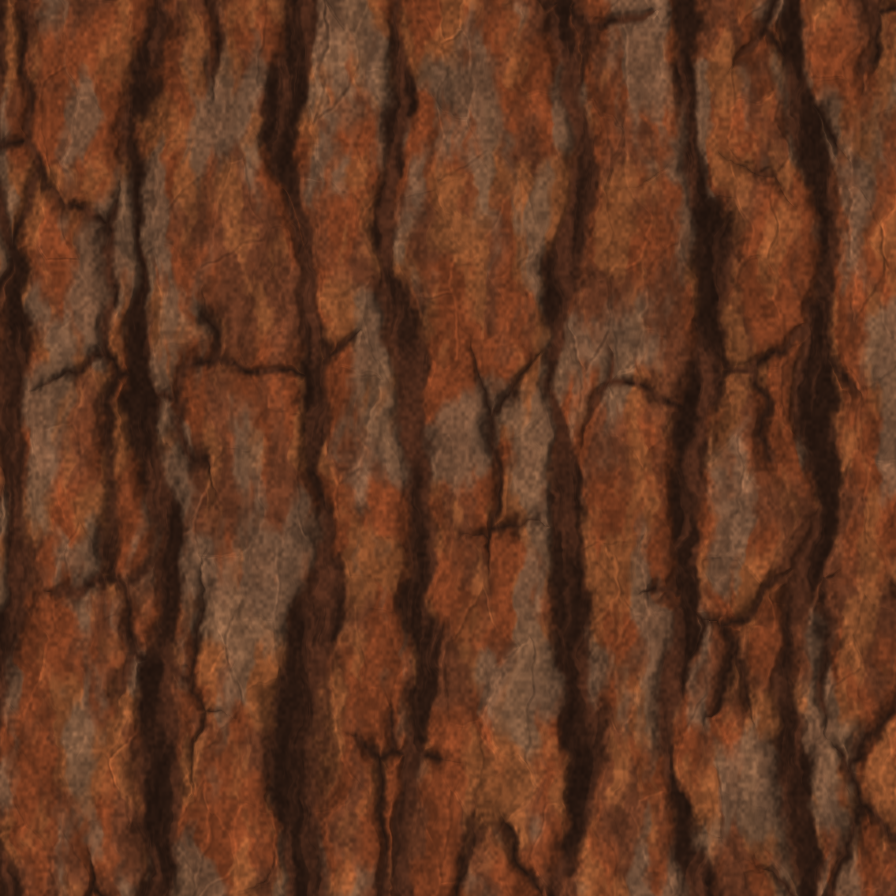
Write a three.js fragment shader that draws this texture.

```glsl
// Painted pine bark: tall rust-brown plates split by dark furrows and thin cracks.
#define COLUMNS 6.7
#define FURROW_WIDTH 0.018
#define CRACK_WIDTH 0.006
#define PLATE_SCALE vec2(9.0, 5.0)
#define FLAKE_SCALE vec2(22.0, 10.0)
#define WARP 0.05
#define RAGGED 0.024
#define RELIEF 0.7
#define DABS 0.42
#define GRAIN 0.3

varying vec2 vUv;

const vec3 UMBER = vec3(0.375, 0.205, 0.125);
const vec3 RUST = vec3(0.455, 0.225, 0.12);
const vec3 OCHRE = vec3(0.53, 0.31, 0.17);
const vec3 LICHEN = vec3(0.42, 0.315, 0.235);
const vec3 PIT = vec3(0.155, 0.09, 0.06);
const vec3 FURROW_WALL = vec3(0.30, 0.165, 0.105);

vec2 hash2(vec2 p) {
  vec3 q = fract(p.xyx * vec3(0.1031, 0.1030, 0.0973));
  q += dot(q, q.yzx + 33.33);
  return fract((q.xx + q.yz) * q.zy);
}

float noise(vec2 p) {
  vec2 i = floor(p), f = fract(p);
  f = f * f * (3.0 - 2.0 * f);
  float low = mix(hash2(i).x, hash2(i + vec2(1.0, 0.0)).x, f.x);
  float high = mix(hash2(i + vec2(0.0, 1.0)).x, hash2(i + 1.0).x, f.x);
  return mix(low, high, f.y);
}

float fbm(vec2 p) {
  float sum = 0.0, amp = 0.52;
  for (int i = 0; i < 4; i++) {
    sum += amp * noise(p);
    p = p * 2.03 + 17.3;
    amp *= 0.52;
  }
  return sum;
}

// Cellular noise: x = distance to the cell border in canvas units, y = cell random
vec2 cells(vec2 p, vec2 scale) {
  vec2 base = floor(p * scale), f = fract(p * scale);
  vec2 nearest = vec2(0.0), home = vec2(0.0);
  float best = 9.0;
  for (int j = -1; j <= 1; j++) for (int i = -1; i <= 1; i++) {
    vec2 cell = vec2(float(i), float(j));
    vec2 r = cell + 0.1 + 0.8 * hash2(base + cell) - f;
    if (dot(r, r) < best) { best = dot(r, r); nearest = r; home = cell; }
  }
  float border = 9.0;
  for (int j = -1; j <= 1; j++) for (int i = -1; i <= 1; i++) {
    vec2 cell = home + vec2(float(i), float(j));
    vec2 r = cell + 0.1 + 0.8 * hash2(base + cell) - f;
    vec2 across = r - nearest;
    if (dot(across, across) > 0.0001) {
      vec2 normal = normalize(across);
      border = min(border, dot(0.5 * (r + nearest), normal) / length(normal * scale));
    }
  }
  return vec2(border, hash2(base + home + 71.0).y);
}

// Signed distance to the long wandering furrows, negative inside
float furrows(vec2 p) {
  float x = p.x * COLUMNS, d = 9.0;
  for (int i = -1; i <= 2; i++) {
    float id = floor(x) + float(i);
    float h = hash2(vec2(id, 5.0)).x;
    float centre = id + 0.3 * h + 0.1 * sin(p.y * 7.0 + h * 40.0)
                 + 0.05 * sin(p.y * 19.0 + h * 70.0);
    float halfWidth = FURROW_WIDTH * (0.35 + 0.95 * noise(vec2(id * 7.0, p.y * 7.0)));
    d = min(d, abs(x - centre) / COLUMNS - halfWidth);
  }
  return d;
}

// x = height, y = distance from the nearest gap, z = flake tone
vec3 surface(vec2 p) {
  vec2 bend = vec2(fbm(p * vec2(10.0, 7.0)), fbm(p * vec2(10.0, 8.0) + 41.0)) - 0.5;
  vec2 chip = vec2(fbm(p * vec2(38.0, 27.0) + 11.0), fbm(p * vec2(34.0, 30.0) + 83.0)) - 0.5;
  vec2 q = p + WARP * bend + RAGGED * chip;
  float open = smoothstep(0.3, 0.6, noise(q * vec2(9.0, 7.0) + 3.0));
  float crack = cells(q, PLATE_SCALE).x - mix(-0.01, CRACK_WIDTH, open);
  float gap = min(furrows(q), crack);
  vec2 flake = cells(q + 0.03 * bend.yx + 5.0, FLAKE_SCALE);
  float tone = mix(0.5, flake.y, smoothstep(0.0, 0.004, flake.x));
  return vec3(smoothstep(-0.005, 0.008, gap) + 0.4 * tone + 0.5 * chip.x, gap, tone);
}

void main() {
  vec2 p = vUv;
  vec3 s = surface(p);
  float light = s.x - surface(p + vec2(-0.0025, 0.0015)).x;

  // Brushed colour patches, drawn out along the trunk
  vec2 q = p + 0.03 * (fbm(p * 14.0) - 0.5) + 0.012 * (fbm(p.yx * 45.0) - 0.5);
  vec3 bark = mix(UMBER, RUST, smoothstep(0.32, 0.58, fbm(q * vec2(28.0, 12.0))));
  bark = mix(bark, OCHRE, 0.75 * smoothstep(0.48, 0.7, fbm(q * vec2(38.0, 14.0) + 23.0)));
  bark = mix(bark, LICHEN, 0.75 * smoothstep(0.53, 0.68, fbm(q * vec2(22.0, 8.0) + 57.0)));
  bark *= 0.92 + 0.18 * s.z;
  bark *= 1.0 + DABS * (fbm(q * vec2(58.0, 24.0) + 31.0) - 0.5);

  // Plate edges darken toward the gaps and catch light on one side
  bark *= mix(0.74, 1.0, smoothstep(0.0, 0.016, s.y));
  bark *= 1.0 + RELIEF * clamp(light, -0.4, 0.4);

  float streak = smoothstep(0.35, 0.75, fbm(q * vec2(60.0, 9.0) + 9.0));
  vec3 color = mix(mix(PIT, FURROW_WALL, streak), bark, smoothstep(-0.007, 0.004, s.y));

  // Fibres and canvas grain
  color *= 1.0 + 0.3 * (fbm(q * vec2(100.0, 40.0)) - 0.5);
  color *= 1.0 + GRAIN * (noise(p * vec2(240.0, 210.0)) - 0.5);
  gl_FragColor = vec4(color, 1.0);
}
```
